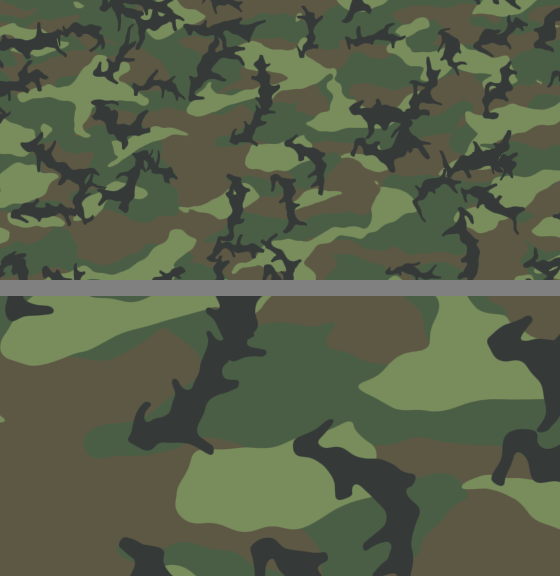
Top, the full canvas; bottom, a detail of the centre.
Write a WebGL 2 fragment shader that draws this pattern.

```glsl
#version 300 es
precision highp float;
// Woodland camouflage: brown and green ground, light green patches, dark branches.

uniform vec2 u_resolution;
out vec4 fragColor;

// Colours
const vec3 BROWN = vec3(0.365, 0.345, 0.267);
const vec3 GREEN = vec3(0.290, 0.370, 0.270);
const vec3 LIGHT = vec3(0.473, 0.553, 0.362);
const vec3 DARK  = vec3(0.208, 0.226, 0.222);

// Patches: frequency per canvas height, and coverage threshold
const vec2  GREEN_FREQ  = vec2(3.6, 8.5);
const vec2  LIGHT_FREQ  = vec2(4.2, 8.5);
const float GREEN_LEVEL = 0.01;
const float LIGHT_LEVEL = 0.152;
const float LIGHT_LEAN  = 0.15;

// Branches: one per cell, a wandering spine with a twig at each joint
const vec2  CELL         = vec2(0.25, 0.20);
const int   JOINTS       = 5;
const float STEP_LENGTH  = 0.045;
const float SPINE_RADIUS = 0.0135;
const float TWIG_RADIUS  = 0.0105;
const float TIP_RADIUS   = 0.006;
const float BLEND        = 0.012;
const float TAU          = 6.2831853;

vec2 hash2(vec2 p) {
    vec3 q = fract(p.xyx * vec3(0.1031, 0.1030, 0.0973));
    q += dot(q, q.yzx + 33.33);
    return fract((q.xx + q.yz) * q.zy);
}

vec2 direction(float angle) {
    return vec2(cos(angle), sin(angle));
}

float cornerSlope(vec2 corner, vec2 offset) {
    return dot(direction(TAU * hash2(corner).x), offset);
}

// Gradient noise, roughly -0.7 to 0.7
float noise(vec2 p) {
    vec2 i = floor(p), f = fract(p);
    vec2 u = f * f * (3.0 - 2.0 * f);
    vec2 e = vec2(1.0, 0.0);
    float low  = mix(cornerSlope(i, f), cornerSlope(i + e, f - e), u.x);
    float high = mix(cornerSlope(i + e.yx, f - e.yx),
                     cornerSlope(i + e.xx, f - e.xx), u.x);
    return mix(low, high, u.y);
}

vec2 noise2(vec2 p) {
    return vec2(noise(p + 11.3), noise(p + vec2(57.7, 83.1)));
}

float patchField(vec2 p, vec2 freq, float seed) {
    vec2 warped = p + vec2(0.10, 0.05) * noise2(p * 6.5 + seed)
                    + vec2(0.022, 0.016) * noise2(p * 19.0 + seed);
    vec2 q = warped * freq + seed;
    return noise(q) + 0.4 * noise(q * 2.1 + 31.7);
}

float taperedCapsule(vec2 p, vec2 a, vec2 b, float ra, float rb) {
    vec2 ab = b - a;
    float t = clamp(dot(p - a, ab) / dot(ab, ab), 0.0, 1.0);
    return length(p - a - ab * t) - mix(ra, rb, t);
}

float smoothUnion(float a, float b) {
    float h = max(BLEND - abs(a - b), 0.0) / BLEND;
    return min(a, b) - 0.25 * BLEND * h * h;
}

// Spine radius: thick in the middle, thin at both ends
float spineRadius(float t) {
    return mix(TIP_RADIUS, SPINE_RADIUS * 1.15, sqrt(max(sin(0.5 * TAU * t), 0.0)));
}

float branch(vec2 p, vec2 cell) {
    vec2 jitter = hash2(cell + 5.0), shape = hash2(cell + 71.0);
    float size = mix(0.75, 1.25, shape.x);
    p = (p - (cell + 0.5 + 0.8 * (jitter - 0.5)) * CELL) / size;
    float heading = 2.4 * (shape.y - 0.5);
    float side = jitter.x < 0.5 ? -1.0 : 1.0;
    vec2 a = -direction(heading) * STEP_LENGTH * float(JOINTS) * 0.5;
    float d = 1.0;
    for (int i = 0; i < JOINTS; i++) {
        vec2 r = hash2(cell + 17.0 * float(i + 1) + vec2(3.0, 41.0));
        float t = float(i) / float(JOINTS);
        heading += 1.7 * (r.x - 0.5);
        vec2 b = a + STEP_LENGTH * direction(heading);
        vec2 twigEnd = a + mix(0.025, 0.07, r.y) * direction(heading + side * mix(0.8, 1.6, r.x));
        d = smoothUnion(d, taperedCapsule(p, a, b, spineRadius(t),
                                         spineRadius(t + 1.0 / float(JOINTS))));
        d = smoothUnion(d, taperedCapsule(p, a, twigEnd, TWIG_RADIUS, TIP_RADIUS));
        side = -side;
        a = b;
    }
    return d * size;
}

float branches(vec2 p) {
    p += 0.035 * noise2(p * 9.0) + 0.013 * noise2(p * 27.0);
    vec2 home = floor(p / CELL);
    float d = 1.0;
    for (int y = -1; y <= 1; y++)
        for (int x = -1; x <= 1; x++)
            d = min(d, branch(p, home + vec2(x, y)));
    return d;
}

// Antialiased coverage where the field is positive
float cover(float field) {
    float w = 0.75 * fwidth(field) + 1e-5;
    return smoothstep(-w, w, field);
}

void main() {
    vec2 p = gl_FragCoord.xy / u_resolution.y;
    vec2 leaning = vec2(p.x, p.y - LIGHT_LEAN * p.x);

    vec3 color = mix(BROWN, GREEN, cover(patchField(p, GREEN_FREQ, 23.0) - GREEN_LEVEL));
    color = mix(color, LIGHT, cover(patchField(leaning, LIGHT_FREQ, 64.0) - LIGHT_LEVEL));
    color = mix(color, DARK, cover(-branches(p)));
    fragColor = vec4(color, 1.0);
}
```
